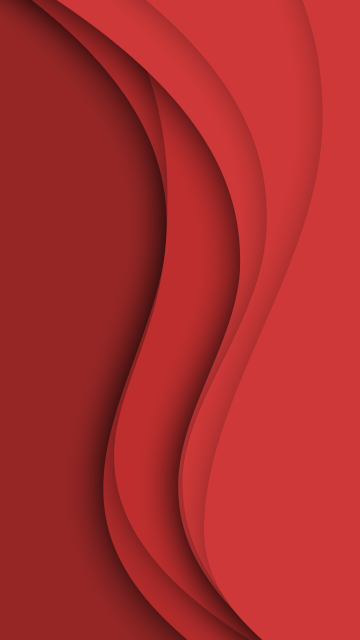
Give the GLSL for this background, as a Shadertoy shader.

```glsl
// Layered red paper sheets with S-shaped left edges, stacked from left to right.
// Each edge is x as a function of y: a power curve above the crest, an eased
// step from crest to trough, and a power curve below. Sheets cast soft shadows.

struct Sheet {
    float topX;    // edge position at the top of the canvas
    vec2 crest;    // rightmost point of the upper bend
    vec2 trough;   // leftmost point of the lower bend
    float footX;   // edge position at the bottom of the canvas
    float skew;    // above 1 delays the swing from crest to trough
};

// Edges, in fractions of the canvas, back to front
const Sheet BACK   = Sheet(0.088, vec2(0.463, 0.646), vec2(0.287, 0.238), 0.521, 1.00);
const Sheet MIDDLE = Sheet(0.317, vec2(0.465, 0.694), vec2(0.317, 0.290), 0.694, 1.35);
const Sheet BRIGHT = Sheet(0.157, vec2(0.667, 0.590), vec2(0.495, 0.242), 0.738, 1.00);
const Sheet INNER  = Sheet(0.405, vec2(0.741, 0.659), vec2(0.507, 0.247), 0.738, 1.08);
const Sheet FRONT  = Sheet(0.840, vec2(0.896, 0.818), vec2(0.567, 0.173), 0.729, 1.03);

// Colours
const vec3 MAROON  = vec3(0.590, 0.150, 0.150);
const vec3 CRIMSON = vec3(0.700, 0.170, 0.170);
const vec3 SCARLET = vec3(0.745, 0.182, 0.182);
const vec3 CORAL   = vec3(0.812, 0.220, 0.220);

// Shape and shadow tuning
const float BEND = 2.15;           // curvature of the upper and lower arcs
const float SHADOW_FALLOFF = 2.0;
const float WIDE_SHADOW = 0.125;   // reach in canvas widths
const float NARROW_SHADOW = 0.095;
const float SLOPE_STEP = 0.002;

// Horizontal position of a sheet's edge at height y
float edgeX(Sheet s, float y) {
    if (y > s.crest.y) {
        float rise = (y - s.crest.y) / (1.0 - s.crest.y);
        return mix(s.crest.x, s.topX, pow(rise, BEND));
    }
    if (y < s.trough.y) {
        float drop = (s.trough.y - y) / s.trough.y;
        return mix(s.trough.x, s.footX, pow(drop, BEND));
    }
    float t = (s.crest.y - y) / (s.crest.y - s.trough.y);
    return mix(s.crest.x, s.trough.x, smoothstep(0.0, 1.0, pow(t, s.skew)));
}

// Approximate signed distance in canvas widths, positive inside the sheet
float sheetDistance(Sheet s, vec2 uv) {
    float run = edgeX(s, uv.y + SLOPE_STEP) - edgeX(s, uv.y - SLOPE_STEP);
    float aspect = iResolution.y / iResolution.x;
    float slope = run / (2.0 * SLOPE_STEP * aspect);
    return (uv.x - edgeX(s, uv.y)) / sqrt(1.0 + slope * slope);
}

// Shade what lies beneath the sheet, then cover it with the fill
vec3 addSheet(vec3 below, vec2 uv, Sheet s, vec3 fill, float strength, float reach) {
    float d = sheetDistance(s, uv);
    float shadow = pow(clamp(1.0 + d / reach, 0.0, 1.0), SHADOW_FALLOFF);
    shadow *= strength;
    float coverage = clamp(d * iResolution.x + 0.5, 0.0, 1.0);
    return mix(below * (1.0 - min(shadow, strength)), fill, coverage);
}

void mainImage(out vec4 fragColor, in vec2 fragCoord) {
    vec2 uv = fragCoord / iResolution.xy;
    vec3 color = MAROON;

    // Dark sheets on the left
    color = addSheet(color, uv, BACK, CRIMSON, 0.45, WIDE_SHADOW);
    color = addSheet(color, uv, MIDDLE, SCARLET, 0.25, NARROW_SHADOW);

    // Bright sheets on the right
    color = addSheet(color, uv, BRIGHT, CORAL, 0.45, WIDE_SHADOW);
    color = addSheet(color, uv, INNER, CORAL, 0.19, NARROW_SHADOW);
    color = addSheet(color, uv, FRONT, CORAL, 0.16, NARROW_SHADOW);

    fragColor = vec4(color, 1.0);
}
```
